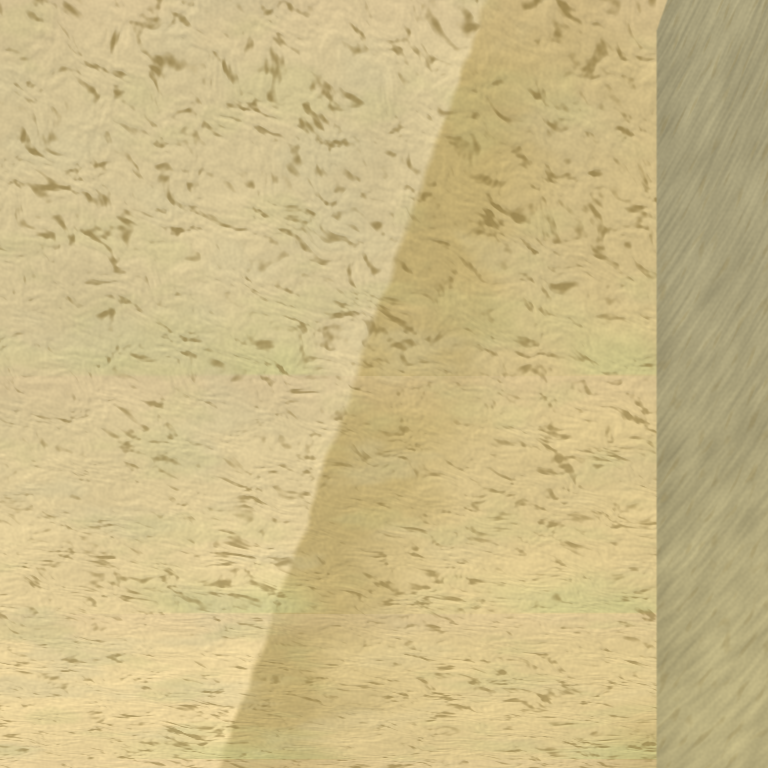
Reproduce this texture procedurally as a Shadertoy shader.

```glsl
// Chipped sandy plaster wall with a slanting shadow and a streaked side face.

const vec3 PALE  = vec3(0.830, 0.760, 0.580);
const vec3 WARM  = vec3(0.925, 0.830, 0.610);
const vec3 SAND  = vec3(0.830, 0.745, 0.535);
const vec3 SHADE = vec3(0.755, 0.670, 0.445);
const vec3 GREEN = vec3(0.755, 0.745, 0.510);
const vec3 PINK  = vec3(0.855, 0.755, 0.585);
const vec3 CHALK = vec3(0.805, 0.760, 0.595);
const vec3 CRACK = vec3(0.560, 0.475, 0.265);
const vec3 SIDE_TOP = vec3(0.655, 0.620, 0.480);
const vec3 SIDE_LOW = vec3(0.715, 0.670, 0.490);
const float CORNER_X = 0.855;

float hash(vec2 p) {
    vec3 q = fract(p.xyx * vec3(0.1031, 0.1030, 0.0973));
    q += dot(q, q.yzx + 33.33);
    return fract((q.x + q.y) * q.z);
}

float lattice(vec2 cell, vec2 offset) {
    float angle = 6.2832 * hash(cell);
    return dot(vec2(cos(angle), sin(angle)), offset);
}

// Gradient noise centred on zero
float noise(vec2 p) {
    vec2 i = floor(p), f = fract(p);
    vec2 u = f * f * f * (f * (f * 6.0 - 15.0) + 10.0);
    vec2 e = vec2(1.0, 0.0);
    return mix(mix(lattice(i, f), lattice(i + e, f - e), u.x),
               mix(lattice(i + e.yx, f - e.yx), lattice(i + 1.0, f - 1.0), u.x), u.y);
}

float fbm(vec2 p) {
    float sum = 0.0, amp = 1.0;
    for (int i = 0; i < 4; i++) {
        sum += amp * noise(p);
        p = mat2(1.6, 1.2, -1.2, 1.6) * p + 17.3;
        amp *= 0.5;
    }
    return sum;
}

// Rotates so that x runs along a line falling to the right
vec2 slanted(vec2 p, float slant) {
    float c = cos(slant), s = sin(slant);
    return vec2(c * p.x - s * p.y, s * p.x + c * p.y);
}

// Hollows of the plaster: curved, broken furrows of mixed length
float hollows(vec2 p) {
    p += 0.022 * vec2(noise(p * 17.0), noise(p * 17.0 + 41.0));
    float furrows = noise(slanted(p, 0.60) * vec2(24.0, 56.0));
    float flakes = noise(slanted(p, 0.40) * vec2(52.0, 96.0) + 9.0);
    float crumbs = noise(slanted(p, 0.80) * vec2(105.0, 150.0) + 23.0);
    return furrows + 0.75 * flakes + 0.40 * crumbs;
}

vec3 wallColor(vec2 uv, float soft) {
    // Bands shrink geometrically towards the bottom
    float rise = log((uv.y + 0.29) / 0.8) / 0.489;
    float band = fract(rise);
    vec2 p = vec2(uv.x, 0.5 * rise);

    // Shadow with a firm, uneven left edge that fades to the right
    float edgeDist = uv.x - 0.287 - 0.345 * uv.y + 0.008 * noise(uv * 8.0) + 0.006 * noise(uv * 34.0);
    vec3 lit = mix(WARM, PALE, smoothstep(0.0, 0.60, uv.y));
    float glow = smoothstep(-0.07, -0.01, edgeDist) * (0.6 + noise(uv * 14.0));
    lit *= 1.0 + 0.04 * glow;
    vec3 open = mix(SAND * 1.05, SAND * 0.97, smoothstep(0.15, 0.85, uv.y));
    float fade = smoothstep(0.03, 0.22, edgeDist + 0.10 * fbm(p * 6.0));
    vec3 dim = mix(SHADE, open, fade);
    dim = mix(dim, SHADE, smoothstep(0.10, 0.0, length((uv - vec2(0.85, 0.0)) * vec2(1.0, 0.9))));
    vec3 col = mix(lit, dim, smoothstep(-0.005 - soft, 0.005 + soft, edgeDist));

    // Green stains above each seam, pink tint below it
    float wave = 0.5 + 0.5 * cos(12.566 * (uv.x - 0.32 + 0.3 * band) + 2.0 * noise(p * 5.0));
    float stain = smoothstep(0.30, 0.0, band + 0.1 * fbm(p * 9.0)) * smoothstep(0.25, 0.95, wave);
    float seam = smoothstep(0.0, 0.012, band);
    col = mix(col, GREEN * 1.03, 0.60 * stain * seam);
    col = mix(col, PINK, 0.35 * smoothstep(0.80, 1.0, band));

    // Broad mottling, chalky patches and faint green drifts
    col *= 1.0 + 0.045 * fbm(p * vec2(5.0, 8.0) + 3.0);
    float chalk = smoothstep(0.0, 0.5, fbm(p * vec2(6.0, 9.0) + 31.0));
    col = mix(col, CHALK, 0.35 * chalk * (1.0 - 0.6 * fade));
    float drift = smoothstep(0.05, 0.5, fbm(p * vec2(7.0, 12.0) + 57.0));
    col = mix(col, GREEN, 0.22 * drift);

    // Side-lit relief, with dark chips where the hollows are deepest
    float deep = hollows(p);
    float relief = hollows(p - vec2(0.003, -0.004)) - deep;
    float cluster = 0.45 * fbm(p * 6.0 + 5.0);
    float chip = smoothstep(0.20, 0.85, deep + cluster);
    float strength = mix(0.55, 0.72, smoothstep(0.3, 0.9, uv.y));
    col *= 1.0 + 0.075 * clamp(relief, -0.8, 0.8) - 0.025 * deep;
    return mix(col, CRACK, strength * chip);
}

vec3 sideColor(vec2 uv) {
    vec2 q = vec2(uv.x - CORNER_X, uv.y);
    float across = q.y - q.x * mix(0.75, 1.9, q.y);
    across += 0.003 * noise(uv * 20.0);
    float fine = noise(vec2(across * 80.0, q.x * 22.0 + q.y * 5.0));
    float hair = noise(vec2(across * 125.0 + 30.0, q.x * 34.0));
    float wide = noise(vec2(across * 20.0, q.x * 5.0 + 8.0));
    float specks = smoothstep(0.15, 0.60, noise(vec2(across * 70.0, q.x * 60.0) + 70.0));
    vec3 col = mix(SIDE_LOW, SIDE_TOP, smoothstep(0.0, 0.75, uv.y));
    col *= 1.0 + 0.09 * fine + 0.07 * hair + 0.06 * wide + 0.05 * fbm(uv * 9.0);
    col *= mix(0.95, 1.0, smoothstep(0.0, 0.04, q.x));
    return mix(col, CRACK * 0.95, 0.22 * specks);
}

void mainImage(out vec4 fragColor, in vec2 fragCoord) {
    vec2 uv = fragCoord / iResolution.xy;
    float soft = 0.75 / iResolution.y;

    // Side face begins at a corner that leans slightly at the top
    float corner = CORNER_X + 0.35 * max(uv.y - 0.96, 0.0);
    float side = smoothstep(-0.001 - soft, 0.001 + soft, uv.x - corner);
    vec3 col = mix(wallColor(uv, soft), sideColor(uv), side);

    // Fine grain
    col *= 1.0 + 0.035 * noise(uv * 210.0);
    fragColor = vec4(clamp(col, 0.0, 1.0), 1.0);
}
```
